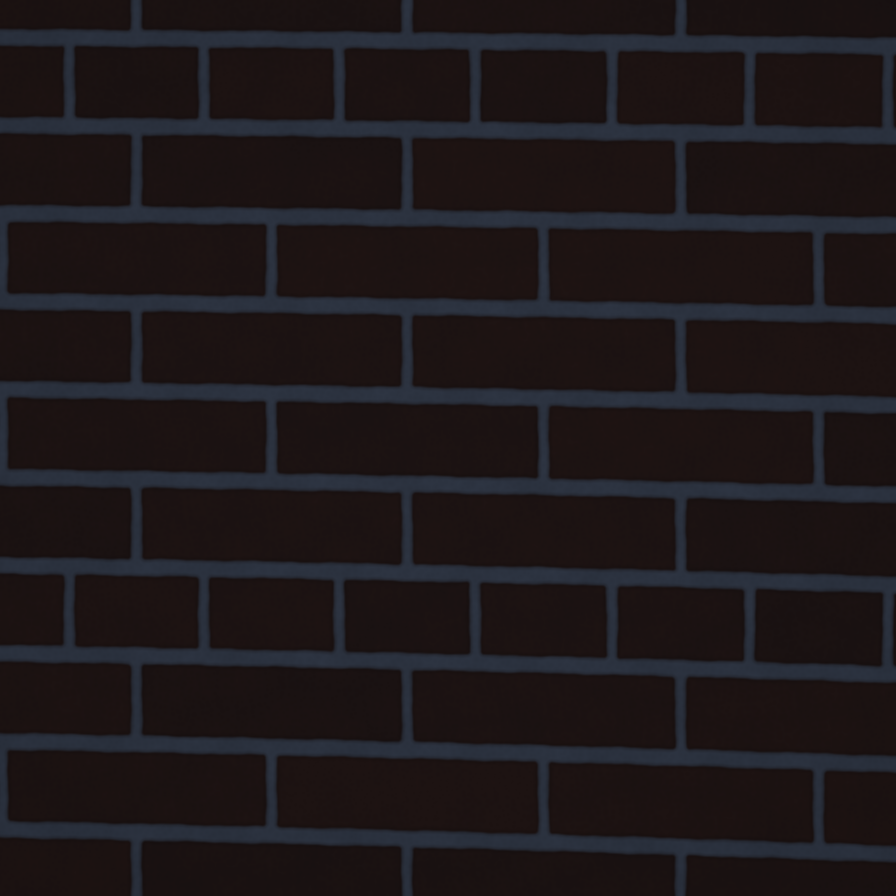
Give the GLSL for this texture, as a Shadertoy shader.

```glsl
// Dark brown brick wall with slate-blue mortar: stretcher rows and a header row every sixth, seen slightly askew.
const vec3 BRICK_WARM  = vec3(0.114, 0.074, 0.070);
const vec3 BRICK_DARK  = vec3(0.092, 0.066, 0.068);
const vec3 MORTAR_CORE = vec3(0.168, 0.194, 0.244);
const vec3 MORTAR_EDGE = vec3(0.140, 0.152, 0.188);

const float HALF_HEADERS = 13.39;             // half-header widths across the canvas
const float WIDTH_GROWTH = 0.24;              // bricks widen slightly to the right
const float COLUMN_SHIFT = 0.035;
const vec2  FIRST_JOINT  = vec2(0.0417, 0.0098); // depth of top joint: left edge, drop to the right
const vec2  ROW_PITCH    = vec2(0.0982, 0.0020); // row height: left edge, growth to the right
const float BOND_PERIOD  = 6.0;               // rows from one header row to the next
const vec2  JOINT        = vec2(0.0125, 0.0190); // joint widths: upright, level
const float CORNER       = 0.0035;
const float EDGE_SOFT    = 0.0018;
const float EDGE_WOBBLE  = 0.0009;

float hash(vec2 p) {
    p = fract(p * vec2(0.1031, 0.1137));
    p += dot(p, p.yx + 33.33);
    return fract((p.x + p.y) * p.x * 41.7);
}

// Distance to the nearest scattered point, about 0 to 1
float cellular(vec2 p) {
    vec2 cell = floor(p), f = fract(p);
    float nearest = 2.0;
    for (int y = -1; y <= 1; y++)
    for (int x = -1; x <= 1; x++) {
        vec2 o = vec2(x, y), c = cell + o;
        vec2 point = o + vec2(hash(c + 17.0), hash(c + 71.0)) - f;
        nearest = min(nearest, dot(point, point));
    }
    return sqrt(nearest);
}

float waves(vec2 p) {
    return 0.5 * sin(p.x * 61.0 + 3.0 * sin(p.y * 43.0))
         + 0.3 * sin(p.x * 137.0 - p.y * 91.0 + 1.7)
         + 0.2 * sin(p.x * 293.0 + p.y * 211.0);
}

float roundBox(vec2 p, vec2 halfSize, float r) {
    vec2 q = abs(p) - halfSize + r;
    return length(max(q, 0.0)) + min(max(q.x, q.y), 0.0) - r;
}

void mainImage(out vec4 fragColor, in vec2 fragCoord) {
    vec2 uv = fragCoord / iResolution.xy;
    vec2 wall = vec2(uv.x, 1.0 - uv.y);
    float pixel = 1.0 / min(iResolution.x, iResolution.y);

    // Uneven joint lines
    vec2 bent = wall + EDGE_WOBBLE * vec2(waves(wall.yx + 4.0), waves(wall));

    // Rows, tilting down to the right
    float slope = mix(bent.x, bent.x * bent.x, 0.3);
    float pitch = ROW_PITCH.x + ROW_PITCH.y * slope;
    float level = (bent.y - FIRST_JOINT.x - FIRST_JOINT.y * slope) / pitch + 1.0;
    float row = floor(level);

    // Bond: header rows, and stretchers shifted by half a brick
    bool header = mod(row, BOND_PERIOD) == 1.0;
    float span = header ? 2.0 : 4.0;
    float phase = header ? 1.0 : (mod(row, 2.0) == 0.0 ? 2.0 : 0.0);
    float column = (HALF_HEADERS - WIDTH_GROWTH * bent.x) * bent.x - COLUMN_SHIFT;
    float along = (column - phase) / span;
    vec2 id = vec2(floor(along), row);

    // Signed distance to the brick: negative inside
    vec2 size = vec2(span / (HALF_HEADERS - 2.0 * WIDTH_GROWTH * bent.x), pitch);
    vec2 local = (fract(vec2(along, level)) - 0.5) * size;
    float d = roundBox(local, 0.5 * (size - JOINT), CORNER);

    // Brick face: tone per brick, blotches, faint upright streaks and grain
    float tone = hash(id + 23.0);
    float blotch = cellular(wall * vec2(17.0, 23.0) + tone * 5.0);
    float streak = sin(wall.x * 520.0 + 2.0 * sin(wall.y * 60.0)) * sin(wall.x * 173.0 + tone * 6.0);
    float grain = cellular(wall * 150.0) - 0.5;
    float warmth = clamp(0.60 + 0.55 * tone - 0.45 * blotch + 0.06 * streak, 0.0, 1.0);
    vec3 brick = mix(BRICK_DARK, BRICK_WARM, warmth) * (1.0 + 0.06 * grain);
    brick *= mix(0.88, 1.0, smoothstep(0.0, 0.006, -d));

    // Mortar: rounded, palest along the middle
    vec3 mortar = mix(MORTAR_EDGE, MORTAR_CORE, smoothstep(0.0, 0.005, d));
    mortar *= 1.0 + 0.035 * waves(wall * 0.7) + 0.05 * grain;

    float soft = max(EDGE_SOFT, pixel);
    vec3 color = mix(brick, mortar, smoothstep(-soft, soft, d));

    // Light falls off gently towards the borders
    vec2 fromCentre = uv - vec2(0.5, 0.55);
    color *= 1.03 - 0.16 * dot(fromCentre, fromCentre);
    fragColor = vec4(color, 1.0);
}
```
